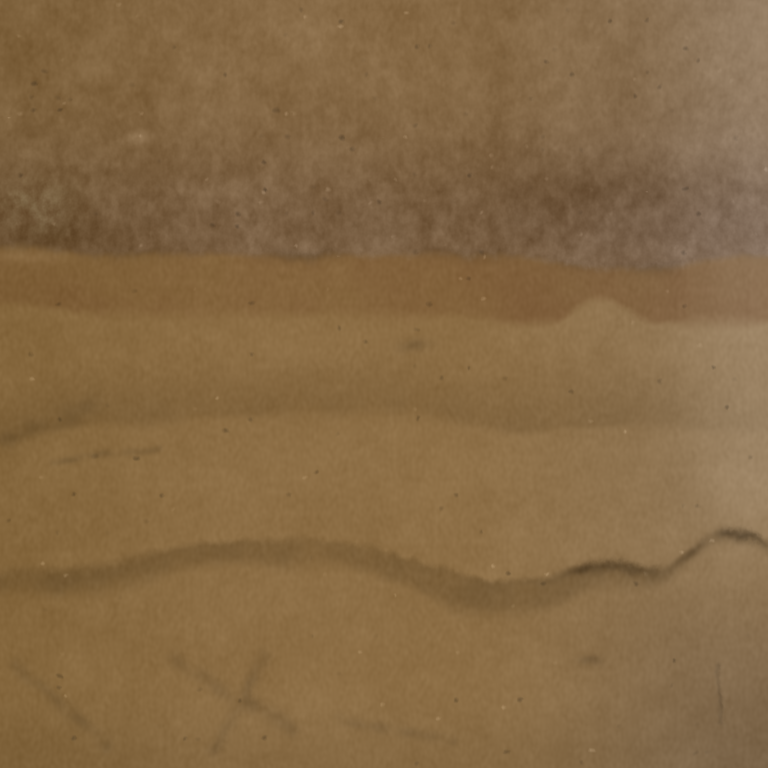
Reproduce this texture procedurally as a Shadertoy shader.

```glsl
vec2 hash2(vec2 p) {
    vec3 q = fract(vec3(p.xyx) * vec3(0.1031, 0.1030, 0.0973));
    q += dot(q, q.yzx + 33.33);
    return fract((q.xx + q.yz) * q.zy);
}

float corner(vec2 cell, vec2 f, vec2 o) {
    return dot(hash2(cell + o) * 2.0 - 1.0, f - o);
}

float gradientNoise(vec2 p) {
    vec2 i = floor(p), f = fract(p), e = vec2(0.0, 1.0);
    vec2 u = f * f * f * (f * (f * 6.0 - 15.0) + 10.0);
    return mix(mix(corner(i, f, e.xx), corner(i, f, e.yx), u.x),
               mix(corner(i, f, e.xy), corner(i, f, e.yy), u.x), u.y);
}

float fbm(vec2 p) {
    float sum = 0.0, amp = 0.6;
    for (int i = 0; i < 4; i++) {
        sum += amp * gradientNoise(p);
        p = mat2(1.6, 1.2, -1.2, 1.6) * p + 7.3;
        amp *= 0.6;
    }
    return sum;
}

float bump(float x, float center, float width) {
    float d = (x - center) / width;
    return exp(-d * d);
}

float blob(vec2 p, vec2 center, vec2 radius) {
    return bump(p.x, center.x, radius.x) * bump(p.y, center.y, radius.y);
}

// Soft stroke with worn stretches
float scratch(vec2 p, vec2 a, vec2 b, float width) {
    vec2 ab = b - a;
    float t = clamp(dot(p - a, ab) / dot(ab, ab), 0.0, 1.0);
    return bump(length(p - a - ab * t), 0.0, width) * clamp(0.6 + gradientNoise(p * 38.0), 0.0, 1.0);
}

// Sparse specks, one candidate per cell
float flecks(vec2 p, float cells, float density) {
    vec2 rnd = hash2(floor(p * cells) + cells);
    vec2 d = fract(p * cells) - 0.3 - 0.4 * rnd.yx;
    return step(rnd.x, density) * rnd.y * smoothstep(0.3, 0.0, length(d));
}

void mainImage(out vec4 fragColor, in vec2 fragCoord) {
    vec2 uv = fragCoord / iResolution.xy;
    float rough = fbm(uv * vec2(44.0, 38.0) + 2.0);
    float stain = fbm(uv * vec2(13.0, 11.0));
    float broad = fbm(uv * vec2(4.0, 9.0) + 4.0);
    vec2 p = uv + 0.010 * vec2(rough, stain);
    float x = p.x, y = p.y + 0.007 * rough;
    float soft = 0.007 + 0.008 * smoothstep(-0.15, 0.25, gradientNoise(uv * vec2(9.0, 5.0)));

    // Warm base, paler and cooler toward the right
    vec3 col = mix(vec3(0.52, 0.402, 0.238), vec3(0.55, 0.43, 0.27), smoothstep(0.0, 0.35, x));
    col = mix(col, vec3(0.565, 0.46, 0.325), smoothstep(0.55, 0.95, uv.x));

    // Boundaries of the strata
    float bandTop = 0.667 - 0.02 * bump(x, 0.82, 0.11) + 0.012 * bump(x, 0.03, 0.05);
    float bandBottom = 0.590 + 0.012 * bump(x, 0.0, 0.12)
        - 0.009 * smoothstep(0.55, 0.68, x) + 0.033 * smoothstep(0.065, 0.0, abs(x - 0.782));
    float ledge = 0.443 + 0.02 * smoothstep(0.05, 0.45, x) - 0.026 * smoothstep(0.5, 0.68, x)
        + 0.008 * bump(x, 0.82, 0.08) - 0.024 * bump(x, 0.0, 0.05);
    float seam = 0.255 + 0.04 * smoothstep(0.08, 0.3, x) - 0.05 * smoothstep(0.42, 0.66, x)
        + 0.02 * smoothstep(0.7, 0.77, x) - 0.007 * bump(x, 0.85, 0.03)
        + 0.045 * smoothstep(0.86, 0.95, x) - 0.015 * smoothstep(0.97, 1.0, x);
    float thickness = 0.024 + 0.02 * bump(x, 0.63, 0.12) - 0.016 * smoothstep(0.78, 0.94, x);

    // Rough upper stratum, darkening toward its floor
    float upper = smoothstep(-0.006, 0.008, y - bandTop);
    float depth = bump(y, 0.69, 0.13);
    col *= 1.0 - upper * (vec3(0.05, 0.05, 0.01) + depth * vec3(0.10, 0.105, 0.05));
    col -= upper * 0.045 * blob(p, vec2(0.80, 0.755), vec2(0.17, 0.05));
    col -= upper * 0.06 * blob(p, vec2(0.08, 0.69), vec2(0.05, 0.02));
    col += upper * (rough * 0.075 + stain * vec3(0.06, 0.065, 0.07)) * (0.4 + 0.7 * depth);

    // Brown band under the rough stratum
    float band = smoothstep(0.008, -0.006, y - bandTop) * smoothstep(-soft, soft, y - bandBottom);
    col *= 1.0 - band * vec3(0.085, 0.125, 0.16) * (0.8 + 0.4 * smoothstep(0.4, 0.8, x) + broad + stain);
    col *= 1.0 - 0.13 * bump(y, bandTop, 0.008) * smoothstep(-0.1, 0.3, gradientNoise(vec2(x * 9.0, 2.0)));

    // Gradual shade ending at the ledge
    float shade = smoothstep(-soft, soft, y - ledge) * smoothstep(0.10, 0.0, y - ledge);
    col *= 1.0 - shade * vec3(0.085, 0.095, 0.12) * (1.0 - 0.5 * smoothstep(0.8, 1.0, x) + stain);
    col *= 1.0 - 0.1 * scratch(p, vec2(0.0, 0.422), vec2(0.12, 0.475), 0.013);

    // Dark seam and the crack along its upper lip
    float vein = smoothstep(soft, -0.006, y - seam) * smoothstep(-soft - 0.008, soft, y - seam + thickness);
    col *= 1.0 - vein * vec3(0.13, 0.14, 0.17) * (1.0 + broad + stain);
    float crack = bump(x, 0.785, 0.06) + bump(x, 0.94, 0.045) + 0.2 * smoothstep(0.7, 0.8, x);
    crack *= clamp(0.75 + 1.2 * gradientNoise(p * 32.0), 0.1, 1.0);
    col *= 1.0 - crack * vec3(0.32, 0.34, 0.38) * bump(y - seam, -0.004, 0.0075);

    // Light and shadow on the right and lower edges
    col += vec3(0.05, 0.058, 0.07) * smoothstep(0.82, 1.0, uv.x) * smoothstep(0.2, 0.4, uv.y);
    col -= vec3(0.065, 0.055, 0.035) * smoothstep(0.65, 1.0, uv.x) * smoothstep(0.3, 0.08, uv.y);
    col *= 1.0 - 0.05 * smoothstep(0.12, 0.0, uv.y);

    // Scratches and smudges
    float marks = scratch(p, vec2(0.02, 0.135), vec2(0.14, 0.03), 0.009);
    marks += scratch(p, vec2(0.345, 0.145), vec2(0.28, 0.025), 0.009);
    marks += scratch(p, vec2(0.23, 0.14), vec2(0.38, 0.05), 0.010);
    marks += scratch(p, vec2(0.44, 0.065), vec2(0.59, 0.037), 0.007);
    marks += scratch(p, vec2(0.935, 0.135), vec2(0.94, 0.06), 0.004);
    marks += scratch(p, vec2(0.07, 0.40), vec2(0.21, 0.417), 0.005);
    marks += blob(p, vec2(0.54, 0.55), vec2(0.02, 0.009)) + blob(p, vec2(0.768, 0.138), vec2(0.014, 0.006));
    col *= 1.0 - 0.12 * marks;

    // Pale mineral patches
    col += 0.08 * blob(p, vec2(0.18, 0.82), vec2(0.018, 0.008));
    col += 0.05 * blob(p, vec2(0.035, 0.666), vec2(0.05, 0.009));
    col += vec3(0.03, 0.05, 0.045) * blob(p, vec2(0.05, 0.73), vec2(0.05, 0.035)) * (0.5 + 2.0 * rough);

    // Stains, fine grain and specks
    col += 0.03 * broad + 0.028 * stain + 0.028 * rough;
    col += 0.028 * gradientNoise(uv * vec2(170.0, 110.0));
    col *= 1.0 - 0.22 * flecks(p, 60.0, 0.03 + 0.04 * upper);
    col += 0.1 * flecks(p + 0.71, 70.0, 0.01 + 0.05 * upper * depth);

    fragColor = vec4(clamp(col, 0.0, 1.0), 1.0);
}
```
